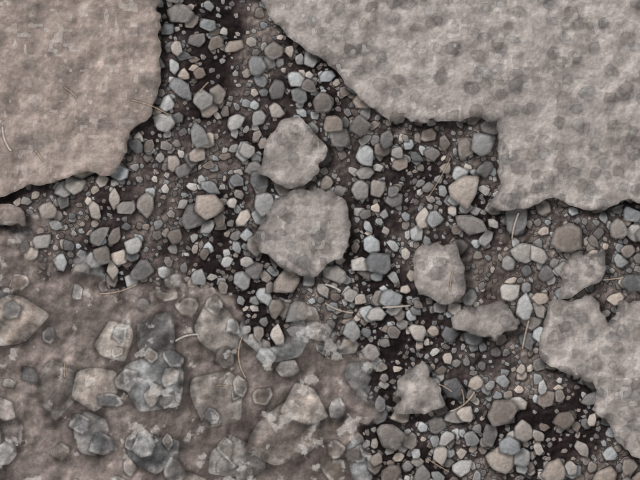
Give the GLSL for this texture, as a Shadertoy shader.

```glsl
// Broken asphalt: worn slabs and loose lumps among gravel, dark soil and dry twigs.

const vec3 SOIL_DARK = vec3(0.15, 0.125, 0.125);
const vec3 SOIL_LIGHT = vec3(0.45, 0.41, 0.39);
const vec3 STONE_DARK = vec3(0.40, 0.375, 0.365);
const vec3 STONE_LIGHT = vec3(0.73, 0.70, 0.68);
const vec3 ASPHALT = vec3(0.635, 0.60, 0.58);
const vec3 BROWN_ASPHALT = vec3(0.61, 0.555, 0.525);
const vec3 WORN_GROUND = vec3(0.50, 0.455, 0.435);
const vec3 CHALK = vec3(0.82, 0.80, 0.78);
const vec3 TWIG = vec3(0.70, 0.60, 0.51);
const vec2 LIGHT = vec2(-0.6, 0.8);
const float TAU = 6.2832;
const int TWIGS = 22;
const int LUMPS = 9;
// Lump centre and half size, in canvas heights
const vec4 LUMP[LUMPS] = vec4[](
    vec4(0.642, 0.523, 0.118, 0.092), vec4(0.605, 0.69, 0.070, 0.080),
    vec4(1.200, 0.295, 0.076, 0.084), vec4(1.207, 0.43, 0.052, 0.045),
    vec4(0.912, 0.437, 0.068, 0.056), vec4(1.010, 0.33, 0.060, 0.048),
    vec4(1.360, 0.220, 0.100, 0.200), vec4(0.870, 0.185, 0.052, 0.047),
    vec4(0.000, 0.540, 0.048, 0.033));

vec3 hash3(vec2 p) {
    vec3 q = fract(p.xyx * vec3(0.1031, 0.1030, 0.0973));
    q += dot(q, q.yxz + 33.33);
    return fract((q.xxy + q.yzz) * q.zyx);
}

float noise(vec2 p) {
    vec2 i = floor(p), f = fract(p);
    f = f * f * (3.0 - 2.0 * f);
    return mix(mix(hash3(i).x, hash3(i + vec2(1, 0)).x, f.x),
               mix(hash3(i + vec2(0, 1)).x, hash3(i + 1.0).x, f.x), f.y);
}

float fbm(vec2 p) {
    float sum = 0.0, amp = 0.5;
    for (int i = 0; i < 4; i++) {
        sum += amp * noise(p);
        p = mat2(1.6, 1.2, -1.2, 1.6) * p + 7.3;
        amp *= 0.5;
    }
    return sum;
}

// Slope of the rough surface towards the light
float relief(vec2 p) { return fbm(p) - fbm(p + LIGHT * 0.4); }

mat2 turn(float a) { return mat2(cos(a), sin(a), -sin(a), cos(a)); }

// Rounded irregular polygon of about unit radius
float facets(vec2 q, vec2 seed) {
    float sum = 0.0;
    for (int i = 0; i < 6; i++) {
        vec3 h = hash3(seed + float(i) * 3.7);
        float a = (float(i) + 0.7 * h.x) * TAU / 6.0;
        sum += exp(14.0 * (dot(q, vec2(cos(a), sin(a))) - 0.76 - 0.3 * h.y));
    }
    return log(sum) / 14.0;
}

// One layer of scattered stones over the ground colour
vec3 gravel(vec3 ground, vec2 p, float scale, float density, float opacity, float rim) {
    vec2 g = p * scale, cell = floor(g);
    float px = 1.0 / iResolution.y;
    for (int n = 0; n < 9; n++) {
        vec2 id = cell + vec2(n % 3, n / 3) - 1.0;
        vec3 h = hash3(id + scale * 7.3), k = hash3(id + scale * 3.1 + 71.0);
        float patchy = 0.6 + 0.8 * noise(id / scale * 7.0 + 4.0);
        vec2 q = g - id - 0.5 - (h.xy - 0.5) * 0.8;
        float r = mix(0.30, 0.60, k.x);
        if (h.z > density * patchy || length(q) > 1.7 * r) continue;
        vec2 local = turn(k.y * TAU) * q * vec2(1.0, 1.0) / r;
        local.y *= mix(1.0, 1.5, k.z);
        float f = facets(local, id + scale), d = f * r / scale;
        float side = dot(q, LIGHT) / r;
        float shade = smoothstep(-0.1, 0.38 - 0.2 * side, f);
        ground *= mix(1.0, mix(0.50, 1.0, shade), opacity);
        vec3 stone = mix(STONE_DARK, STONE_LIGHT, fract(h.z * 37.0 + k.x * 5.0));
        stone *= mix(vec3(0.94, 1.0, 1.04), vec3(1.04, 1.0, 0.96), k.y);
        stone *= (1.0 + 0.15 * side) * mix(0.75, 1.0, smoothstep(0.0, -0.25, f));
        float band = smoothstep(-0.4, -0.12, f) * smoothstep(0.35, 0.6, noise(p * 60.0));
        stone = mix(stone, CHALK, rim * band);
        ground = mix(ground, stone, opacity * smoothstep(px, -px, d));
    }
    return ground;
}

// Signed distance to the slabs and loose lumps
float slabDistance(vec2 p) {
    p += (vec2(fbm(p * 13.0), fbm(p * 13.0 + 40.0)) - 0.47) * 0.07;
    float left = max(p.x - 0.32, max(dot(p - vec2(0.28, 0.73), vec2(0.85, -0.53)),
                                     dot(p - vec2(0.12, 0.62), vec2(0.25, -0.97))));
    float top = max(dot(p - vec2(0.68, 0.86), vec2(-0.65, -0.76)), 0.745 - p.y);
    float right = max(1.03 - p.x, 0.575 - p.y);
    float d = min(left, min(top, right));
    for (int i = 0; i < LUMPS; i++) {
        vec2 q = (p - LUMP[i].xy) / LUMP[i].zw;
        if (length(q) < 2.0) d = min(d, facets(q, LUMP[i].xy * 90.0) * LUMP[i].w);
    }
    return d;
}

void mainImage(out vec4 fragColor, in vec2 fragCoord) {
    vec2 p = fragCoord / iResolution.y;
    float px = 1.0 / iResolution.y;

    // Soil, grit and pebbles from fine to coarse
    vec3 col = mix(SOIL_DARK, SOIL_LIGHT, smoothstep(0.3, 0.7, fbm(p * 9.0)));
    col *= 1.0 + 1.2 * relief(p * 60.0);
    col = gravel(col, p, 80.0, 0.50, 0.8, 0.0);
    col = gravel(col, p, 44.0, 0.55, 1.0, 0.1);
    col = gravel(col, p, 27.0, 0.58, 1.0, 0.2);
    col = gravel(col, p, 18.0, 0.30, 1.0, 0.2);

    // Worn lower left ground with chalky embedded stones
    float edge = max(dot(p - vec2(0.40, 0.36), vec2(0.33, 0.94)), p.x - 0.76);
    float worn = smoothstep(0.03, -0.03, edge + (fbm(p * 11.0) - 0.47) * 0.3);
    vec3 rough = WORN_GROUND * (0.72 + 0.5 * fbm(p * 12.0));
    rough = gravel(rough, p, 7.5, 0.85, 0.75, 0.35);
    rough = gravel(rough, p, 21.0, 0.40, 0.65, 0.7);
    rough *= 1.0 + 1.1 * relief(p * 32.0);
    rough = mix(rough, CHALK, 0.55 * smoothstep(0.60, 0.72, fbm(p * 38.0)));
    col = mix(col, rough, worn);

    // Slabs with cast shadow, embedded aggregate and crumbled edges
    float d = slabDistance(p);
    col *= mix(0.48, 1.0, smoothstep(-0.004, 0.016, slabDistance(p + LIGHT * 0.012)));
    float brown = smoothstep(0.5, 0.3, p.x);
    vec3 slab = mix(ASPHALT, BROWN_ASPHALT, brown) * (0.86 + 0.3 * fbm(p * 7.0));
    slab = gravel(slab, p, 32.0, 0.55, mix(0.27, 0.12, brown), 0.0);
    slab *= 1.0 + 0.75 * relief(p * 26.0);
    slab = mix(slab, CHALK, 0.5 * smoothstep(0.70, 0.82, noise(p * 95.0)) * noise(p * 21.0));
    slab *= mix(0.80, 1.0, smoothstep(0.0, -0.014, d));
    col = mix(col, slab, smoothstep(px, -px, d));

    // Dry twigs and straw
    for (int i = 0; i < TWIGS; i++) {
        vec3 h = hash3(vec2(i, 5)), k = hash3(vec2(i, 19));
        vec2 q = turn(h.z * TAU) * (p - h.xy * vec2(1.33, 0.85));
        float span = mix(0.012, 0.045, k.x * k.x);
        q.y += (k.y - 0.5) * 14.0 * q.x * q.x;
        float t = length(vec2(max(abs(q.x) - span, 0.0), q.y)) - mix(0.0008, 0.0022, k.z);
        col *= mix(0.75, 1.0, smoothstep(0.0, 0.004, t));
        col = mix(col, mix(TWIG, CHALK, k.z * k.z), 0.85 * smoothstep(px, -px, t));
    }

    // Fine grain over everything
    col *= 1.0 + 0.28 * relief(p * 130.0) + 0.10 * (noise(p * 190.0) - 0.5);
    fragColor = vec4(clamp(col, 0.0, 1.0), 1.0);
}
```
